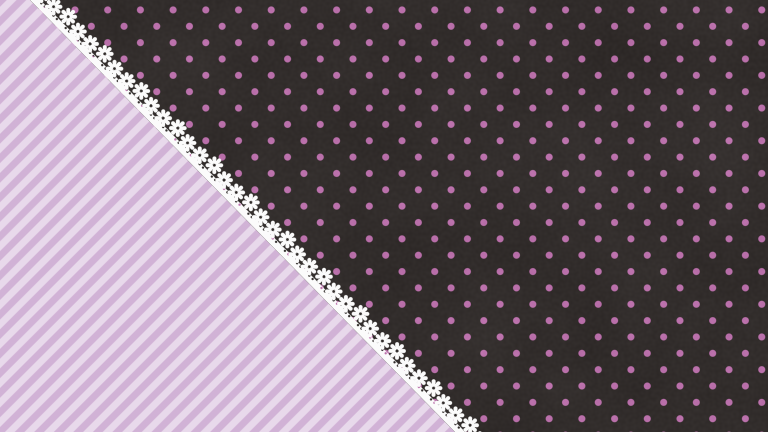
Write a Shadertoy shader that draws this pattern.

```glsl
// Scrapbook card: lilac diagonal stripes meet mottled charcoal with polka dots,
// and a white daisy lace ribbon covers the seam. Built from repeated distance
// functions and gradient noise; one unit is the canvas height.

const vec3 CHARCOAL = vec3(0.195, 0.176, 0.170);
const vec3 ORCHID = vec3(0.73, 0.44, 0.67);
const vec3 LILAC_LIGHT = vec3(0.91, 0.85, 0.92);
const vec3 LILAC_DEEP = vec3(0.82, 0.70, 0.84);
const vec3 LACE_WHITE = vec3(0.985);

const vec2 FIRST_DOT = vec2(0.1736, 0.977);
const float DOT_PITCH = 0.0757;
const float DOT_RADIUS = 0.0081;
const float STRIPE_PITCH = 0.032;

const vec2 LACE_START = vec2(0.0694, 1.0);
const vec2 LACE_END = vec2(1.0532, 0.0);
const float BAND_WIDTH = 0.017;
const float DAISY_PITCH = 0.0402;
const float DAISY_PHASE = 0.0896;
const float DAISY_RADIUS = 0.0205;
const float DAISY_HEIGHT = 0.028;
const float SCALLOP_RISE = 0.008;
const float PETALS = 8.0;
const float TAU = 6.2831853;

float pixel;

// Coverage of a shape from its signed distance
float cover(float dist) {
    return smoothstep(0.75 * pixel, -0.75 * pixel, dist);
}

vec2 hashGradient(vec2 cell) {
    float h = fract(sin(dot(cell, vec2(127.1, 311.7))) * 4375.85);
    return vec2(cos(TAU * h), sin(TAU * h));
}

float gradientNoise(vec2 p) {
    vec2 i = floor(p), f = fract(p);
    vec2 u = f * f * f * (f * (f * 6.0 - 15.0) + 10.0);
    float a = dot(hashGradient(i), f);
    float b = dot(hashGradient(i + vec2(1, 0)), f - vec2(1, 0));
    float c = dot(hashGradient(i + vec2(0, 1)), f - vec2(0, 1));
    float d = dot(hashGradient(i + vec2(1, 1)), f - vec2(1, 1));
    return mix(mix(a, b, u.x), mix(c, d, u.x), u.y);
}

float cloud(vec2 p) {
    float sum = 0.0, amp = 0.5;
    for (int i = 0; i < 5; i++) {
        sum += amp * gradientNoise(p);
        p = p * 2.1 + 7.3;
        amp *= 0.55;
    }
    return sum;
}

// Staggered dot lattice: the nearer of two square grids
float dotDistance(vec2 p) {
    vec2 q = (p - FIRST_DOT) / DOT_PITCH;
    float even = length(fract(q + 0.5) - 0.5);
    float odd = length(fract(q) - 0.5);
    return min(even, odd) * DOT_PITCH - DOT_RADIUS;
}

// Rounded petals folded around an open centre
float daisyDistance(vec2 p) {
    float sector = TAU / PETALS;
    float angle = atan(p.y, p.x);
    angle -= sector * floor(angle / sector + 0.5);
    vec2 q = length(p) * vec2(cos(angle), sin(angle)) / DAISY_RADIUS;
    q.x -= clamp(q.x, 0.38, 0.77);
    return (length(q) - 0.225) * DAISY_RADIUS;
}

// x runs along the ribbon, y points away from the stripes
float laceCover(vec2 p) {
    float band = max(-p.y, p.y - BAND_WIDTH);
    vec2 eyelet = vec2(p.x - DAISY_PHASE, p.y - 0.0135);
    eyelet.x = (fract(eyelet.x / DAISY_PITCH) - 0.5) * DAISY_PITCH;
    eyelet.x = abs(eyelet.x) - 0.0055;
    band = max(band, 0.0026 - length(eyelet));

    // Every third daisy rises to form a scallop
    float nearest = floor((p.x - DAISY_PHASE) / DAISY_PITCH + 0.5);
    float flowers = 1.0;
    for (int i = -1; i <= 1; i++) {
        float id = nearest + float(i);
        float rise = 1.0 - step(0.5, mod(id, 3.0));
        vec2 centre = vec2(DAISY_PHASE + id * DAISY_PITCH, DAISY_HEIGHT + SCALLOP_RISE * rise);
        flowers = min(flowers, daisyDistance(p - centre));
    }
    return cover(min(band, max(flowers, -p.y)));
}

void mainImage(out vec4 fragColor, in vec2 fragCoord) {
    pixel = 1.0 / iResolution.y;
    vec2 p = fragCoord * pixel;
    vec2 along = normalize(LACE_END - LACE_START);
    vec2 across = vec2(-along.y, along.x);
    vec2 ribbon = vec2(dot(p - LACE_START, along), dot(p - LACE_START, across));

    // Charcoal paper with dots
    float mottle = 0.045 * cloud(p * 4.0) + 0.018 * gradientNoise(p * 110.0);
    vec3 dark = mix(CHARCOAL, ORCHID, cover(dotDistance(p))) + mottle;

    // Lilac stripes
    float phase = fract((p.x - p.y) * 0.70711 / STRIPE_PITCH);
    float stripe = cover((abs(phase - 0.5) - 0.25) * STRIPE_PITCH);
    vec3 lilac = mix(LILAC_DEEP, LILAC_LIGHT, stripe);

    // Lace over the seam
    vec3 color = mix(dark, lilac, cover(ribbon.y));
    color = mix(color, LACE_WHITE, laceCover(ribbon));
    fragColor = vec4(clamp(color, 0.0, 1.0), 1.0);
}
```
